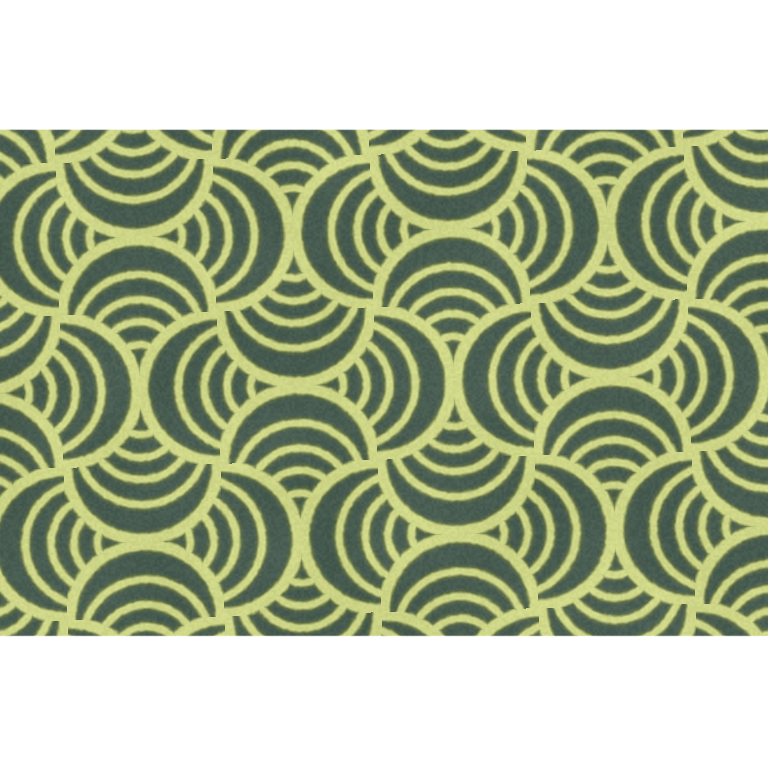
Write a Shadertoy shader that draws this pattern.

```glsl
// Printed band of interwoven scallop fans, striped with nested arcs, on a white ground.

const vec3 PAPER = vec3(1.0);
const vec3 INK   = vec3(0.28, 0.36, 0.32);
const vec3 OLIVE = vec3(0.36, 0.42, 0.27);   // tint where the ink meets the lines
const vec3 LIME  = vec3(0.81, 0.84, 0.53);

const vec2  BAND   = vec2(0.172, 0.831);     // bottom and top of the print
const vec2  ORIGIN = vec2(0.3867, 0.498);    // one lattice node
const vec2  CELL   = vec2(0.2045, 0.1986);   // node spacing
const float TILT   = 0.0258;

// Fan measures, in cells
const float FAN_RADIUS  = 0.445;             // inked part of each disc
const float RING_RADIUS = 0.52;              // outer side of the disc outline
const float LINE_HALF   = 0.025;
const float ARC_ROUND   = 0.54;              // arc radius over its distance from the tip
const float ARCS[4] = float[](0.755, 0.59, 0.445, 0.295);

const float SOFTNESS  = 0.013;
const float ROUGHNESS = 0.007;
const float GRAIN     = 0.05;

float hash(vec2 p) {
    p = fract(p * vec2(0.1031, 0.1137));
    p += dot(p, p.yx + 33.33);
    return fract((p.x + p.y) * p.x * 17.0);
}

float noise(vec2 p) {
    vec2 i = floor(p), f = fract(p);
    f = f * f * (3.0 - 2.0 * f);
    float low  = mix(hash(i), hash(i + vec2(1, 0)), f.x);
    float high = mix(hash(i + vec2(0, 1)), hash(i + vec2(1, 1)), f.x);
    return mix(low, high, f.y);
}

// Distance to the inked stripes of a fan; p starts at its narrow tip, y runs along its axis.
float fanInk(vec2 p) {
    float d = length(p - vec2(0.0, 0.5)) - FAN_RADIUS;
    for (int i = 0; i < 4; i++) {
        float radius = ARC_ROUND * ARCS[i];
        float arc = abs(length(p - vec2(0.0, ARCS[i] - radius)) - radius);
        d = max(d, LINE_HALF - arc);
    }
    return d;
}

// Discs sit on the lattice edges; which pair lies on top alternates from node to node.
float weave(vec2 q) {
    vec2 node = round(q);
    vec2 l = abs(q - node);
    if (mod(node.x + node.y, 2.0) > 0.5) l = l.yx;
    float over  = fanInk(vec2(l.x, 1.0 - l.y));
    float under = max(fanInk(l.yx), RING_RADIUS - length(l - vec2(0.0, 0.5)));
    return min(over, under);
}

void mainImage(out vec4 fragColor, in vec2 fragCoord) {
    float size = min(iResolution.x, iResolution.y);
    vec2 uv = (fragCoord - 0.5 * iResolution.xy) / size + 0.5;
    float pixel = 1.0 / size;

    // Tilted lattice coordinates
    float c = cos(TILT), s = sin(TILT);
    vec2 p = uv - ORIGIN;
    vec2 q = vec2(c * p.x + s * p.y, c * p.y - s * p.x) / CELL;

    // Slightly ragged print edges
    float d = weave(q) + ROUGHNESS * (noise(uv * 190.0 + 40.0) - 0.5);
    float soft = max(SOFTNESS, pixel / CELL.y);
    vec3 col = mix(INK, OLIVE, smoothstep(-2.5 * soft, -0.3 * soft, d));
    col = mix(col, LIME, smoothstep(-soft, soft, d));

    // Paper grain and faint uneven inking
    col += GRAIN * (noise(uv * 330.0 + 70.0) - 0.5);
    col += 0.03 * (noise(uv * 14.0 + 20.0) - 0.5);

    float band = smoothstep(-pixel, pixel, min(uv.y - BAND.x, BAND.y - uv.y));
    fragColor = vec4(mix(PAPER, col, band), 1.0);
}
```
